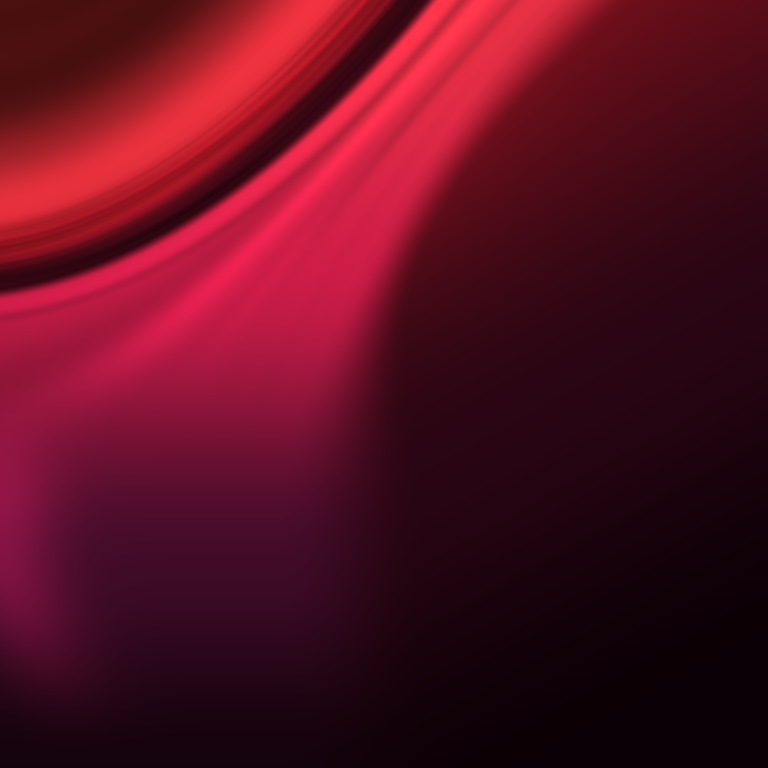
A WebGL 2 fragment shader for this background:

```glsl
#version 300 es
precision highp float;

uniform vec2 u_resolution;
out vec4 fragColor;

#define CREASE vec3(0.629, 0.148, 0.969)  // height, slope and bend of the crease
#define EDGE vec3(0.455, 0.40, 0.86)      // foot x, foot y and bend of the right edge
#define INK vec3(0.08, 0.01, 0.05)
#define PLUM vec3(0.26, 0.045, 0.16)
#define CRIMSON vec3(0.80, 0.11, 0.28)
#define SCARLET vec3(0.91, 0.19, 0.27)
#define MAROON vec3(0.29, 0.06, 0.06)
#define FIBRE_DENSITY 75.0
#define FIBRE_DEPTH 0.55

vec2 hashGradient(vec2 cell) {
    vec2 h = vec2(dot(cell, vec2(127.1, 311.7)), dot(cell, vec2(269.5, 183.3)));
    return 2.0 * fract(sin(h) * 43758.55) - 1.0;
}

float gradientNoise(vec2 p) {
    vec2 i = floor(p), f = fract(p);
    vec2 w = f * f * f * (f * (f * 6.0 - 15.0) + 10.0);
    vec2 o = vec2(1.0, 0.0);
    float low = mix(dot(hashGradient(i), f), dot(hashGradient(i + o.xy), f - o.xy), w.x);
    float high = mix(dot(hashGradient(i + o.yx), f - o.yx),
                     dot(hashGradient(i + o.xx), f - o.xx), w.x);
    return mix(low, high, w.y);
}

float bump(float x, float center, float width) {
    float t = (x - center) / width;
    return exp(-t * t);
}

// Approximate signed distance to the crease, positive toward the upper left
float creaseDistance(vec2 p) {
    float height = CREASE.x + p.x * (CREASE.y + CREASE.z * p.x);
    float slope = CREASE.y + 2.0 * CREASE.z * p.x;
    return (p.y - height) / sqrt(1.0 + slope * slope);
}

// Horizontal offset from the right edge of the lit cloth
float edgeOffset(vec2 p) {
    float t = max(p.y - EDGE.y, 0.0);
    return p.x - EDGE.x - EDGE.z * t * t;
}

// Unlit cloth on the right, warmer toward the top
vec3 shadowCloth(vec2 p, float e) {
    float f = p.y - 0.55 * (p.x - 0.5);
    vec3 c = vec3(0.045, 0.0, 0.02);
    c += vec3(0.12, 0.02, 0.055) * smoothstep(-0.1, 0.4, f);
    c += vec3(0.23, 0.035, 0.02) * smoothstep(0.35, 0.9, f);
    c += vec3(0.10, 0.01, 0.02) * exp(-max(e, 0.0) / 0.08) * smoothstep(0.5, 0.85, p.y);
    return c;
}

// Lit cloth fanning out between the crease and the right edge
vec3 litCloth(vec2 p, float d, float e) {
    vec3 c = mix(INK, PLUM, smoothstep(0.0, 0.3, p.y));
    c = mix(c, CRIMSON, smoothstep(0.26, 0.66, p.y));
    c = mix(c, SCARLET, smoothstep(0.6, 1.0, p.y));

    // Folds follow the fraction of the way across the fan
    float a = max(-d, 0.0);
    float u = a / (a + max(-e, 0.0) + 0.001);
    float upper = smoothstep(0.35, 0.6, p.y);
    float folds = 0.16 * bump(u, 0.30, 0.06) - 0.13 * bump(u, 0.20, 0.06);
    folds -= 0.13 * bump(u, 0.48, 0.05) * smoothstep(0.65, 0.85, p.y);
    folds += 0.12 * gradientNoise(vec2(u * 14.0, p.x + p.y)) * (1.0 - u);
    folds += 0.12 * bump(d, -0.028, 0.014) - 0.12 * bump(d, -0.042, 0.006);
    c *= 1.0 + folds * upper;

    // Soft glow down the left side
    float center = 0.10 * (1.0 - smoothstep(0.0, 0.3, p.y));
    float glow = bump(p.x, center, 0.075) * smoothstep(0.0, 0.28, p.y);
    c += vec3(0.25, 0.03, 0.10) * glow * (1.0 - smoothstep(0.33, 0.5, p.y));
    return c;
}

// Rolled cloth above the crease: dark lip, red band, sheen, dim corner
vec3 rolledCloth(vec2 p, float d) {
    float along = p.x + p.y;
    vec3 c = mix(vec3(0.20, 0.025, 0.07), vec3(0.62, 0.08, 0.13), smoothstep(0.005, 0.05, d));
    c = mix(c, SCARLET - vec3(0.0, 0.0, 0.03), smoothstep(0.05, 0.095, d));
    c = mix(c, MAROON, smoothstep(0.095, 0.25, d));
    float fibres = gradientNoise(vec2(d * FIBRE_DENSITY, along * 1.5));
    fibres += 0.5 * gradientNoise(vec2(d * FIBRE_DENSITY * 2.3, along * 2.0 + 7.0));
    float fineZone = 1.0 - smoothstep(0.05, 0.10, d);
    c *= 1.0 + FIBRE_DEPTH * fibres * fineZone;
    c *= 1.0 + 0.12 * gradientNoise(vec2(d * 22.0, along)) * (1.0 - fineZone);
    return c;
}

void main() {
    vec2 p = gl_FragCoord.xy / u_resolution;
    float d = creaseDistance(p);
    float e = edgeOffset(p);

    float softness = mix(0.10, 0.035, smoothstep(0.3, 0.7, p.y));
    softness += 0.025 * smoothstep(0.8, 1.0, p.y);
    vec3 color = mix(litCloth(p, d, e), shadowCloth(p, e), smoothstep(-softness, softness, e));
    color = mix(color, rolledCloth(p, d), smoothstep(-0.020, -0.004, d));
    fragColor = vec4(clamp(color, 0.0, 1.0), 1.0);
}
```
